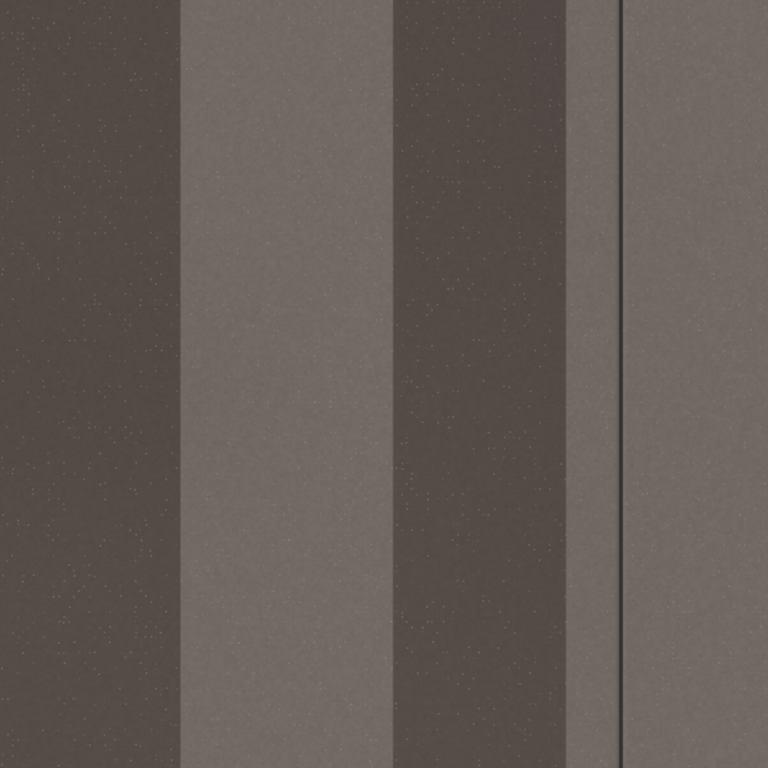
Write a three.js fragment shader that draws this pattern.

```glsl
// Broad vertical stripes of two warm greys with fine grain, pale specks and one narrow groove.
#define EDGES vec3(0.2350, 0.5117, 0.7370)
#define EDGE_SOFTNESS 0.0018
#define GROOVE_X 0.8085
#define GROOVE_HALF_WIDTH 0.0026
#define DARK_LOW vec3(0.312, 0.283, 0.263)
#define DARK_HIGH vec3(0.333, 0.307, 0.284)
#define LIGHT_LOW vec3(0.430, 0.400, 0.380)
#define LIGHT_HIGH vec3(0.451, 0.425, 0.401)
#define GROOVE_COLOR vec3(0.205, 0.200, 0.190)
#define GRAIN 0.030
#define SPECK_CELLS 150.0
#define SPECK_STRENGTH 0.075

varying vec2 vUv;

float hash(vec2 p) {
  vec3 q = fract(vec3(p.xyx) * 0.1031);
  q += dot(q, q.yzx + 33.33);
  return fract((q.x + q.y) * q.z);
}

float valueNoise(vec2 p) {
  vec2 cell = floor(p);
  vec2 f = fract(p);
  f = f * f * (3.0 - 2.0 * f);
  float below = mix(hash(cell), hash(cell + vec2(1.0, 0.0)), f.x);
  float above = mix(hash(cell + vec2(0.0, 1.0)), hash(cell + 1.0), f.x);
  return mix(below, above, f.y);
}

// Sparse round flecks, one candidate per cell.
float specks(vec2 p) {
  vec2 cell = floor(p);
  vec2 center = 0.35 + 0.3 * vec2(hash(cell + 17.0), hash(cell + 71.0));
  float presence = smoothstep(0.84, 1.0, hash(cell + 131.0));
  return presence * (1.0 - smoothstep(0.08, 0.34, length(fract(p) - center)));
}

// 0 on dark stripes, 1 on light ones.
float stripeMask(float x) {
  vec3 s = smoothstep(EDGES - EDGE_SOFTNESS, EDGES + EDGE_SOFTNESS, vec3(x));
  return s.x - s.y + s.z;
}

void main() {
  vec2 p = vUv;
  float light = stripeMask(p.x);

  // Slow tonal drift within each stripe.
  float drift = valueNoise(p * 4.0 + 3.0) - 0.5;
  float darkTone = clamp(0.78 - 0.55 * p.y + 0.45 * drift, 0.0, 1.0);
  float lightTone = clamp(0.5 + 0.5 * drift, 0.0, 1.0);
  vec3 color = mix(mix(DARK_LOW, DARK_HIGH, darkTone),
                   mix(LIGHT_LOW, LIGHT_HIGH, lightTone), light);

  // Faint violet tint high on the second dark stripe.
  float violet = smoothstep(0.58, 0.73, p.x) * smoothstep(0.55, 0.95, p.y) * (1.0 - light);
  color += violet * vec3(0.004, -0.006, 0.003);

  // Powdery surface.
  float grain = 0.6 * valueNoise(p * 330.0) + 0.4 * valueNoise(p * 170.0 + 40.0) - 0.5;
  color += GRAIN * mix(0.65, 1.0, light) * grain;
  color += SPECK_STRENGTH * mix(1.0, 0.55, light) * specks(p * SPECK_CELLS);

  // Groove: dark core with a softer shaded left wall and a thin lit right lip.
  float d = p.x - GROOVE_X;
  float wall = smoothstep(-0.009, -0.003, d) * (1.0 - smoothstep(-0.003, 0.0, d));
  float core = 1.0 - smoothstep(GROOVE_HALF_WIDTH * 0.4, GROOVE_HALF_WIDTH * 1.5, abs(d));
  float lip = 1.0 - smoothstep(0.0, 0.003, abs(d - 0.0055));
  color = mix(color, vec3(0.350, 0.345, 0.330), 0.6 * wall);
  color = mix(color, GROOVE_COLOR, core);
  color += 0.018 * lip;

  gl_FragColor = vec4(color, 1.0);
}
```
